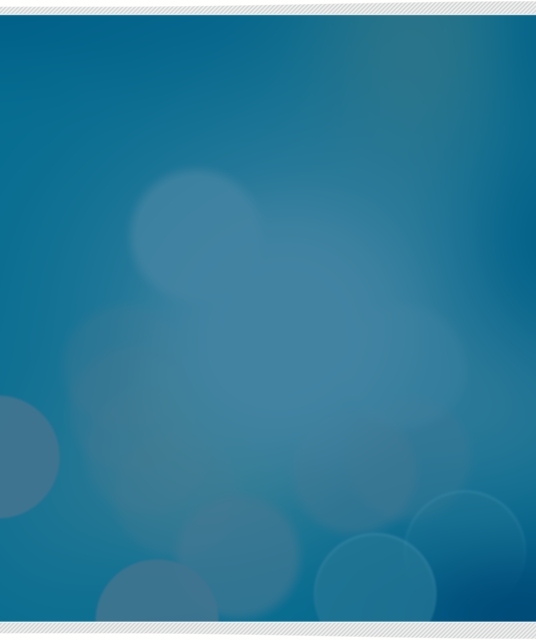
Give the GLSL for this background, as a WebGL 1 fragment shader.

```glsl
precision highp float;
// Blurred blue bokeh panel between two hatched paper strips.
uniform vec2 u_resolution;

// Layout, in units of the canvas height
const float ASPECT = 0.836;
const float PANEL_TOP = 0.9766;
const float PANEL_BOTTOM = 0.0286;
const float GAP = 0.0015;
const float HATCH_PERIOD = 0.0065;
const float INSET_LEFT = 0.0105;
const float INSET_RIGHT = 0.002;
const float BOKEH_RADIUS = 0.096;
const float CRISP = 0.003;
const float BLURRED = 0.014;

// Palette
const vec3 PAPER = vec3(1.0, 1.0, 0.995);
const vec3 HATCH_LIGHT = vec3(0.94);
const vec3 HATCH_DARK = vec3(0.83, 0.84, 0.84);
const vec3 TEAL = vec3(0.015, 0.425, 0.565);
const vec3 DEEP = vec3(0.0, 0.37, 0.53);
const vec3 NAVY = vec3(0.0, 0.29, 0.47);
const vec3 MOSS = vec3(0.16, 0.45, 0.53);
const vec3 LAGOON = vec3(0.14, 0.46, 0.58);
const vec3 SKY = vec3(0.26, 0.515, 0.635);
const vec3 SAGE = vec3(0.25, 0.505, 0.58);
const vec3 MAUVE = vec3(0.265, 0.47, 0.575);
const vec3 SLATE = vec3(0.25, 0.455, 0.56);

// Gaussian falloff around an elliptical centre
float glow(vec2 p, vec2 centre, vec2 radius) {
  vec2 q = (p - centre) / radius;
  return exp(-dot(q, q));
}

float disc(vec2 p, vec2 centre, float radius, float blur) {
  return 1.0 - smoothstep(radius - blur, radius + blur, length(p - centre));
}

// Thin bright outline that fades towards the bottom of a disc
float rim(vec2 p, vec2 centre, float radius) {
  float d = (length(p - centre) - radius + CRISP) / CRISP;
  return exp(-d * d) * smoothstep(-0.5 * radius, radius, p.y - centre.y);
}

// Broad washes of light and shade
vec3 backdrop(vec2 p) {
  vec3 c = TEAL;
  c = mix(c, DEEP, 0.9 * glow(p, vec2(0.0, 1.0), vec2(0.24, 0.11)));
  c = mix(c, DEEP, 0.6 * glow(p, vec2(0.3, 1.0), vec2(0.22, 0.14)));
  c = mix(c, MOSS, 0.95 * glow(p, vec2(0.65, 0.94), vec2(0.17, 0.25)));
  c = mix(c, LAGOON, 0.9 * glow(p, vec2(0.77, 0.37), vec2(0.18, 0.16)));
  c = mix(c, LAGOON, 0.5 * glow(p, vec2(0.08, 0.2), vec2(0.18, 0.2)));
  c = mix(c, SKY, 0.9 * glow(p, vec2(0.46, 0.53), vec2(0.33, 0.28)));
  c = mix(c, SAGE, 0.7 * glow(p, vec2(0.33, 0.26), vec2(0.2, 0.14)));
  c = mix(c, DEEP, 0.8 * glow(p, vec2(0.86, 0.62), vec2(0.12, 0.16)));
  c = mix(c, DEEP, 0.6 * glow(p, vec2(0.86, 0.95), vec2(0.08, 0.16)));
  return mix(c, NAVY, 0.95 * glow(p, vec2(0.81, 0.04), vec2(0.2, 0.12)));
}

// Overlapping lights, from the softest to the sharpest
vec3 bokeh(vec3 c, vec2 p) {
  float r = BOKEH_RADIUS;
  // Chain of mauve discs curving down the left side
  for (int i = 0; i < 4; i++) {
    float t = float(i) / 3.0;
    vec2 centre = vec2(0.195 + 0.08 * t * t, 0.427 - 0.2 * t);
    c = mix(c, MAUVE, 0.33 * disc(p, centre, r, BLURRED));
  }
  c = mix(c, MAUVE, 0.35 * disc(p, vec2(0.638, 0.284), r, BLURRED));
  c = mix(c, MAUVE, 0.5 * disc(p, vec2(0.553, 0.262), r, BLURRED));
  c = mix(c, SKY, 0.35 * disc(p, vec2(0.63, 0.427), r, BLURRED));
  c = mix(c, SAGE, 0.6 * glow(p, vec2(0.28, 0.36), vec2(0.09, 0.13)));
  c = mix(c, SKY, 0.95 * disc(p, vec2(0.44, 0.47), 0.18, 0.1));
  c = mix(c, SKY, 0.85 * disc(p, vec2(0.306, 0.632), 0.102, BLURRED));
  c = mix(c, MAUVE, 0.65 * disc(p, vec2(0.371, 0.13), r, BLURRED));

  // Sharper discs along the lower edge
  c = mix(c, SLATE, 0.95 * disc(p, vec2(-0.003, 0.286), r, CRISP));
  c = mix(c, SLATE, 0.9 * disc(p, vec2(0.245, 0.03), r, CRISP));
  vec2 upper = vec2(0.725, 0.139);
  vec2 lower = vec2(0.585, 0.072);
  float fade = smoothstep(-r, r, p.y - upper.y);
  c = mix(c, LAGOON, 0.4 * fade * disc(p, upper, r, CRISP));
  c = mix(c, LAGOON, 0.75 * disc(p, lower, r, CRISP));
  return c + 0.03 * (rim(p, upper, r) + rim(p, lower, r));
}

void main() {
  vec2 uv = gl_FragCoord.xy / u_resolution;
  vec2 p = uv * vec2(ASPECT, 1.0);
  float pixel = 1.0 / u_resolution.y;

  // Diagonal hatching inside a strip whose outer edge bends
  float stripe = 0.5 + 0.5 * sin(6.28318 * (p.x - p.y) / HATCH_PERIOD);
  vec3 hatch = mix(HATCH_LIGHT, HATCH_DARK, stripe);
  float inset = mix(INSET_LEFT, INSET_RIGHT, smoothstep(0.2, 1.0, uv.x));
  float outer = min(p.y, 1.0 - p.y) - inset;
  vec3 color = mix(PAPER, hatch, smoothstep(-pixel, pixel, outer));

  // Blue panel with a hairline of paper around it
  float inside = min(p.y - PANEL_BOTTOM, PANEL_TOP - p.y);
  color = mix(color, PAPER, smoothstep(-pixel, pixel, inside + GAP));
  color = mix(color, bokeh(backdrop(p), p), smoothstep(-pixel, pixel, inside));
  gl_FragColor = vec4(color, 1.0);
}
```
